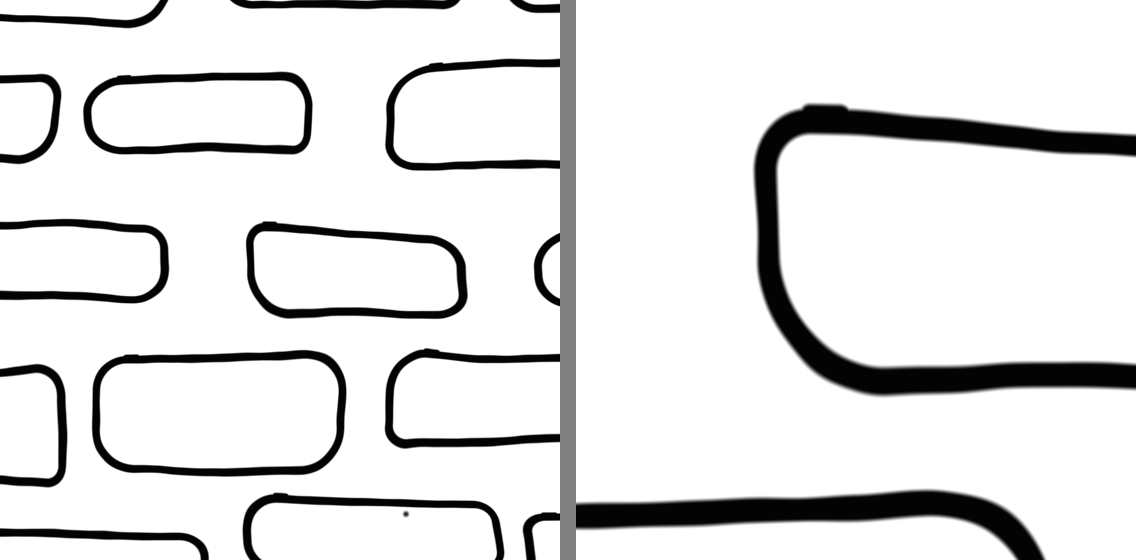
Left: the whole. Right: its middle third, enlarged.
This pattern is drawn by a Shadertoy shader. Its source:

```glsl
vec4 hash4(vec2 p) {
    vec4 h = fract(p.xyxy * vec4(0.1031, 0.1030, 0.0973, 0.1099) + 0.37);
    h += dot(h, h.wzxy + 33.33);
    return fract((h.xxyz + h.yzzw) * h.zywx);
}

// Smooth two-channel value noise in -1..1
vec2 noise2(vec2 p) {
    vec2 cell = floor(p), f = fract(p);
    f = f * f * (3.0 - 2.0 * f);
    vec2 low = mix(hash4(cell).xy, hash4(cell + vec2(1, 0)).xy, f.x);
    vec2 high = mix(hash4(cell + vec2(0, 1)).xy, hash4(cell + 1.0).xy, f.x);
    return mix(low, high, f.y) * 2.0 - 1.0;
}

// Box with its own radius at each corner: top left, top right, bottom left, bottom right
float roundedBox(vec2 p, vec2 halfSize, vec4 radii) {
    vec2 side = p.y > 0.0 ? radii.xy : radii.zw;
    float r = p.x > 0.0 ? side.y : side.x;
    vec2 q = abs(p) - halfSize + r;
    return min(max(q.x, q.y), 0.0) + length(max(q, 0.0)) - r;
}

void mainImage(out vec4 fragColor, in vec2 fragCoord) {
    vec2 uv = fragCoord / iResolution.y;
    float soft = max(0.0018, 0.8 / iResolution.y);
    float ink = 0.0;

    // Staggered courses of bricks, each one covering those drawn before it
    for (int row = 4; row >= -1; row--) {
        for (int col = -1; col <= 2; col++) {
            vec2 id = vec2(col, row);
            vec4 place = hash4(id + 17.0);
            vec4 bend = hash4(id + 71.0) - 0.5;
            vec4 corner = hash4(id + 43.0);

            vec2 center = vec2(id.x + 0.28 + 0.5 * mod(id.y, 2.0), id.y + 0.1) * vec2(0.5, 0.25);
            center += (place.xy - 0.5) * vec2(0.09, 0.08);
            vec2 halfSize = vec2(mix(0.17, 0.235, place.z), mix(0.06, 0.11, place.w * place.w));
            vec4 radii = min(mix(vec4(0.025), vec4(0.085), corner), 0.95 * halfSize.y);

            // Hand-drawn tilt, taper and wobble
            vec2 p = uv - center;
            p += 0.006 * noise2(uv * 8.0 + id * 9.0) + 0.0011 * noise2(uv * 32.0 + id * 5.0);
            p.y += bend.x * 0.07 * p.x;
            p.y *= 1.0 + bend.y * 1.5 * p.x;
            p.x += bend.z * 0.22 * p.y;

            float d = roundedBox(p, halfSize, radii);
            float penRadius = 0.007 + 0.0005 * noise2(uv * 14.0 + id).x;
            float stroke = abs(d) - penRadius;

            // Overshoot where the pen starts
            vec2 start = p - vec2(radii.x - halfSize.x, halfSize.y + 0.003);
            start.x -= clamp(start.x, 0.0, 0.018);
            stroke = min(stroke, length(start) - 0.0065);

            ink *= smoothstep(-soft, soft, d);
            ink = max(ink, 1.0 - smoothstep(-soft, soft, stroke));
        }
    }

    // Stray soft dot
    float dot0 = length(uv - vec2(0.725, 0.082));
    ink = max(ink, 0.85 * (1.0 - smoothstep(0.001, 0.008, dot0)));

    fragColor = vec4(vec3(1.0 - 0.99 * ink), 1.0);
}
```
